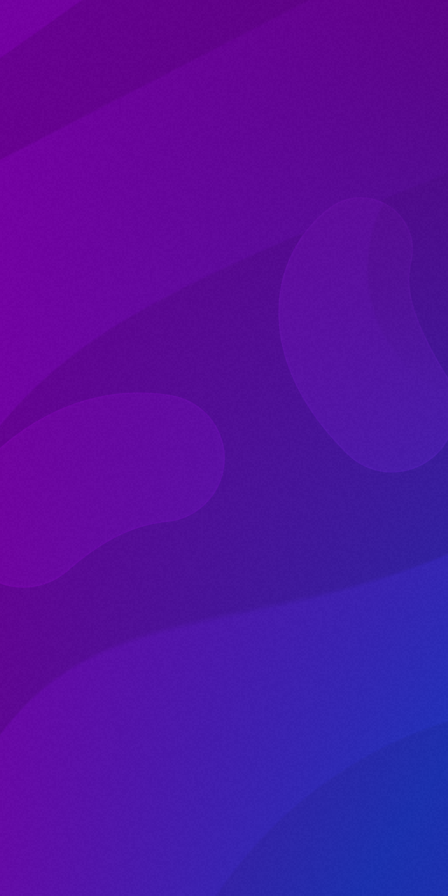
A WebGL 1 fragment shader for this background:

```glsl
precision highp float;
uniform vec2 u_resolution;

float hash(vec2 p) {
    vec3 q = fract(p.xyx * 0.1031);
    q += dot(q, q.yzx + 33.33);
    return fract((q.x + q.y) * q.z);
}

// Smooth coverage: 1 where d is positive, 0 where negative
float cover(float d, float softness) {
    float w = softness + 0.75 / u_resolution.x;
    return smoothstep(-w, w, d);
}

// Distance to a bent blob: circles (xy centre, z radius) swept along a curve
float bean(vec2 p, vec3 a, vec3 b, vec3 c) {
    float d = 10.0;
    for (int i = 0; i <= 32; i++) {
        float t = float(i) / 32.0;
        vec3 disc = mix(mix(a, b, t), mix(b, c, t), t);
        d = min(d, length(p - disc.xy) - disc.z);
    }
    return d;
}

// Translucent fill with a thin bright rim
vec3 addBean(vec3 color, float d, vec3 glow) {
    float rim = exp(-abs(d + 0.002) * 450.0);
    return color + cover(-d, 0.0) * glow * (1.0 + 0.5 * rim);
}

void main() {
    vec2 p = gl_FragCoord.xy / u_resolution * vec2(1.0, 2.0);
    float x = p.x;
    float down = 1.0 - 0.5 * p.y;

    // Purple to blue, strongest toward the lower right
    float t = 0.05 * x + 0.2 * down * down + 0.95 * x * down;
    vec3 color = mix(vec3(0.455, 0.005, 0.635), vec3(0.115, 0.2, 0.725), min(t, 1.0));

    // Dimmer toward the upper right
    color *= 1.0 - 0.1 * x * smoothstep(0.6, 0.0, down);

    float leftBean = bean(p, vec3(0.359, 0.977, 0.143),
                             vec3(0.195, 0.983, 0.165),
                             vec3(0.052, 0.839, 0.151));
    float rightBean = bean(p, vec3(0.805, 1.443, 0.117),
                              vec3(0.71, 1.295, 0.175),
                              vec3(0.875, 1.088, 0.143));

    // Boundaries of the alternating light and dark waves
    float bend = 1.0 - exp(-5.0 * x);
    float corner = cover(p.y - 1.87 - 0.71 * x, 0.002);
    float upperTop = cover(1.643 + 0.517 * x - p.y, 0.003);
    float upperBottom = cover(p.y - 1.05 - 0.4 * x - 0.165 * bend, 0.003);
    float lowerTop = cover(0.359 + 0.27 * bend + 0.136 * x * x * x - p.y,
                           0.002 + 0.03 * x * (1.0 - x));
    float insideDisc = cover(0.971 - length(p - vec2(1.292, -0.536)), 0.002);

    // The blobs hide the upper wave behind them
    float open = cover(min(leftBean, rightBean), 0.0);
    float light = corner
        + upperTop * upperBottom * open * (1.0 - 0.6 * x)
        + lowerTop * (1.0 - 0.6 * insideDisc);
    color *= mix(0.895, 1.0, light);

    // Left blob, then right blob with a darker inner crescent
    color = addBean(color, leftBean, vec3(0.048, 0.0, 0.052));
    color = addBean(color, rightBean, vec3(0.045, 0.008, 0.055));
    float crescent = cover(0.315 - length(p - vec2(1.135, 1.4)), 0.003);
    crescent *= smoothstep(1.05, 1.4, p.y);
    color *= 1.0 - 0.05 * crescent * cover(-rightBean, 0.0);

    // Fine grain
    color += (hash(floor(p * 256.0)) - 0.5) * 0.018;

    gl_FragColor = vec4(clamp(color, 0.0, 1.0), 1.0);
}
```
